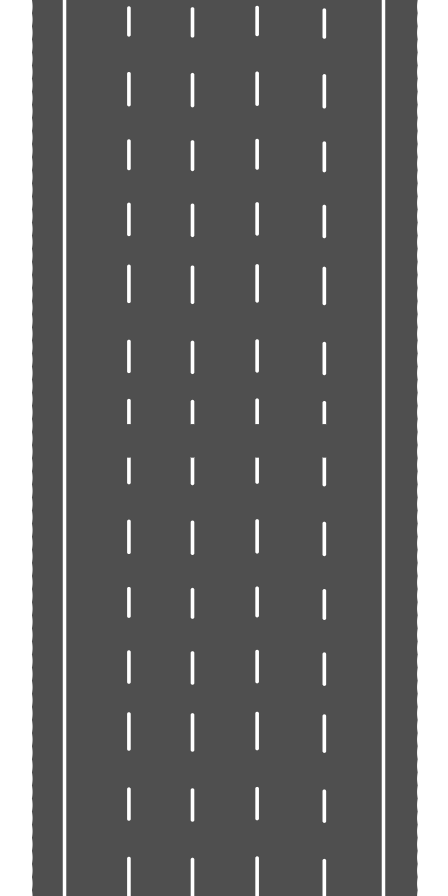
This pattern is drawn by a WebGL 2 fragment shader. Its source:

```glsl
#version 300 es
precision highp float;
// A straight five-lane road seen from above: asphalt with slightly rippled
// borders, two solid edge lines and four columns of uneven dashes.
// Seven dash rows repeat in two stacked tiles, trimmed at the seam.
uniform vec2 u_resolution;
out vec4 outColor;

// Signed distance to a vertical round-capped stroke between heights top and bottom.
float strokeDistance(vec2 p, float x, float top, float bottom, float radius) {
  float y = clamp(p.y, top + radius, bottom - radius);
  return length(p - vec2(x, y)) - radius;
}

// Coverage of a shape from its signed distance.
float coverage(float d, float pixel) {
  return clamp(0.5 - d / pixel, 0.0, 1.0);
}

void main() {
  // The canvas measures 384 by 768 units, with y running downwards.
  vec2 uv = gl_FragCoord.xy / u_resolution;
  vec2 p = vec2(uv.x, 1.0 - uv.y) * vec2(384.0, 768.0);
  float pixel = 384.0 / u_resolution.x;

  const vec3 asphalt = vec3(0.31);
  const vec3 paint = vec3(1.0);

  // Asphalt strip with small scallops along both borders
  float ripple = 0.5 * abs(sin(p.y * 0.28));
  float road = abs(p.x - 192.7) - 165.3 + ripple;
  vec3 color = mix(vec3(1.0), asphalt, coverage(road, pixel));

  // Solid edge lines
  float edgeLines = abs(abs(p.x - 192.0) - 136.7) - 1.5;

  // Lane dashes: x and vertical shift per column, start and length per row
  vec2 columns[4] = vec2[4](vec2(110.5, 0.4), vec2(165.0, 1.2),
                            vec2(220.4, 0.0), vec2(278.0, 2.2));
  vec2 rows[7] = vec2[7](vec2(5.0, 26.0), vec2(61.3, 29.5), vec2(119.0, 26.5),
                         vec2(173.3, 28.7), vec2(226.4, 33.0),
                         vec2(290.8, 28.6), vec2(341.5, 34.0));
  float dashes = 1e3;
  for (int i = 0; i < 14; i++) {
    vec2 row = rows[i % 7];
    row.x += i < 7 ? 0.0 : 383.7;
    row.x += i == 13 ? 8.8 : 0.0;
    row.y += i == 13 ? 6.0 : 0.0;
    for (int j = 0; j < 4; j++) {
      float top = row.x + columns[j].y;
      dashes = min(dashes, strokeDistance(p, columns[j].x, top, top + row.y, 1.55));
    }
  }

  // Flat cut where the two tiles meet
  float seam = abs(p.y - 377.9) - 14.4;
  dashes = max(dashes, -seam);

  color = mix(color, paint, coverage(min(edgeLines, dashes), pixel));
  outColor = vec4(color, 1.0);
}
```
